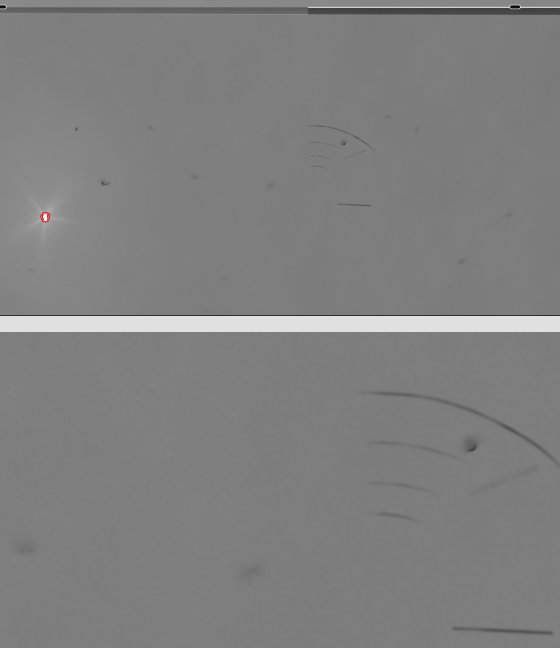
Top, the full canvas; bottom, a detail of the centre.
Reproduce this texture procedurally as a Shadertoy shader.

```glsl
#define WALL vec3(0.491)
#define BAND_LEFT 0.375
#define BAND_RIGHT 0.265
#define MOTTLE 0.022
#define GRAIN 0.009
#define LAMP vec2(0.1435, 0.3125)
#define LAMP_RADIUS 0.0165
#define ARC_CENTRE vec2(0.987, 0.324)
#define SMUDGES 12
#define STEP_X 0.975

float hash(vec2 p) {
    vec3 q = fract(vec3(p.xyx) * 0.1031);
    q += dot(q, q.yzx + 33.33);
    return fract((q.x + q.y) * q.z);
}

float noise(vec2 p) {
    vec2 i = floor(p), f = fract(p);
    f = f * f * (3.0 - 2.0 * f);
    return mix(mix(hash(i), hash(i + vec2(1, 0)), f.x),
               mix(hash(i + vec2(0, 1)), hash(i + vec2(1, 1)), f.x), f.y);
}

float fbm(vec2 p) {
    float sum = 0.0, amp = 0.5;
    for (int i = 0; i < 5; i++) {
        sum += amp * noise(p);
        p = p * 2.03 + 17.1;
        amp *= 0.5;
    }
    return sum;
}

float segment(vec2 p, vec2 a, vec2 b) {
    vec2 d = b - a;
    return length(p - a - d * clamp(dot(p - a, d) / dot(d, d), 0.0, 1.0));
}

float cover(float d, float px) {
    return smoothstep(0.6 * px, -0.6 * px, d);
}

// Faint concentric scrapes and one straight scuff
float scratches(vec2 p) {
    vec2 q = p - ARC_CENTRE;
    float angle = degrees(atan(q.y, q.x)), radius = length(q);
    float wear = 0.35 + 0.9 * noise(p * 55.0), sum = 0.0;
    for (int i = 0; i < 4; i++) {
        float k = float(i);
        float target = 0.279 - 0.058 * k + 0.005 * k * k;
        float last = i == 0 ? 40.0 : 60.0 + 2.0 * k;
        float along = smoothstep(last, last + 16.0, angle) * smoothstep(95.0, 89.0, angle);
        float d = (radius - target + 0.003 * (noise(p * 18.0 + k) - 0.5)) / 0.0022;
        sum += along * exp(-d * d) * (i == 0 ? 0.15 : 0.065);
    }
    float scuff = segment(p, vec2(1.07, 0.354), vec2(1.172, 0.349)) / 0.0022;
    float branch = segment(p, vec2(1.09, 0.497), vec2(1.155, 0.523)) / 0.004;
    return wear * (sum + 0.13 * exp(-scuff * scuff) + 0.035 * exp(-branch * branch));
}

// Scattered soft stains, a few with a dark speck
float smudges(vec2 p) {
    float sum = 0.0;
    for (int i = 0; i < SMUDGES; i++) {
        float k = float(i);
        vec2 at = vec2(fract(0.17 + k * 0.618) * 1.6 + 0.06, 0.1 + 0.62 * hash(vec2(k, 4.7)));
        float turn = hash(vec2(k, 9.1)) * 1.6 - 0.5;
        vec2 q = mat2(cos(turn), -sin(turn), sin(turn), cos(turn)) * (p - at);
        q += 0.012 * (vec2(noise(p * 90.0), noise(p * 90.0 + 31.0)) - 0.5);
        float size = mix(0.005, 0.011, hash(vec2(k, 2.3)));
        float strength = i % 4 == 0 ? 0.12 : 0.05;
        sum += strength * exp(-dot(q * vec2(0.75, 1.3), q * vec2(0.75, 1.3)) / (size * size));
        vec2 speck = (q + vec2(0.004, 0.003)) / vec2(0.006, 0.0025);
        sum += (i % 4 == 0 ? 0.17 : 0.0) * exp(-dot(speck, speck));
    }
    return sum;
}

// Reflected light: broad haze, close halo and thin rays
float glow(vec2 p) {
    vec2 q = p - LAMP;
    float r = length(q), a = atan(q.y, q.x);
    float rays = pow(0.5 + 0.5 * cos(a * 5.0 + 1.2 + sin(a * 3.0)), 4.0);
    float haze = 0.04 * exp(-dot(q * vec2(1.5, 1.0), q * vec2(1.5, 1.0)) / 0.13);
    return haze + 0.16 * exp(-r / 0.03) + 0.08 * rays * exp(-r / 0.055);
}

void mainImage(out vec4 fragColor, in vec2 fragCoord) {
    float px = 1.0 / iResolution.y;
    vec2 p = fragCoord * px;
    float width = iResolution.x * px;

    // Mottled wall
    float tone = MOTTLE * (fbm(p * vec2(5.0, 4.0)) - 0.48);
    tone += 0.5 * MOTTLE * (fbm(p * vec2(24.0, 17.0) + 8.0) - 0.48);
    tone += GRAIN * (noise(p * 280.0) - 0.5);
    tone += 0.012 * (0.5 - p.x / width);
    vec3 col = WALL + tone + glow(p) - scratches(p) - smudges(p);

    // Top ledge: pale strip above a dark band with a lighter lower lip
    float right = smoothstep(STEP_X - px, STEP_X + px, p.x);
    float top = 0.977, base = mix(0.957, 0.953, p.x / width);
    float inBand = cover(base - p.y, px) * cover(p.y - top, px);
    float shade = mix(BAND_LEFT, BAND_RIGHT, right) + 0.05 * (top - p.y) / (top - base) - 0.02;
    col = mix(col, vec3(shade + tone), inBand);
    col = mix(col, vec3(0.53 + tone), cover(top - p.y, px));
    col += 0.09 * (1.0 - right) * cover(abs(p.y - base) - 0.0012, px);

    // Bright edge and dark pale-rimmed knobs on it
    col = mix(col, vec3(0.97), right * cover(abs(p.y - top) - 0.0014, px));
    for (int i = 0; i < 2; i++) {
        vec2 q = p - vec2(i == 0 ? 0.003 : 1.63, 0.978);
        float knob = length(max(abs(q) - vec2(0.011, 0.0005), 0.0)) - 0.0045;
        col = mix(col, vec3(0.92), cover(knob - 0.0022, px));
        col = mix(col, vec3(0.06), cover(knob, px));
    }

    // Clipped lamp: ragged red ring around a white core
    vec2 l = (p - LAMP) * vec2(1.05, 0.95);
    float ragged = 0.005 * (noise(p * 230.0) - 0.5);
    float r = length(l) + ragged;
    col = mix(col, vec3(0.88, 0.1, 0.12), cover(r - LAMP_RADIUS, px));
    col = mix(col, vec3(0.72, 0.6, 0.6), cover(abs(r - 0.0122) - 0.0009, px));
    col = mix(col, vec3(1.0), cover(length(l * vec2(1.3, 0.85)) + ragged - 0.0095, px));

    // Dark bottom edge
    col = mix(col, vec3(0.12), cover(p.y - 0.0025, px));
    fragColor = vec4(clamp(col, 0.0, 1.0), 1.0);
}
```
